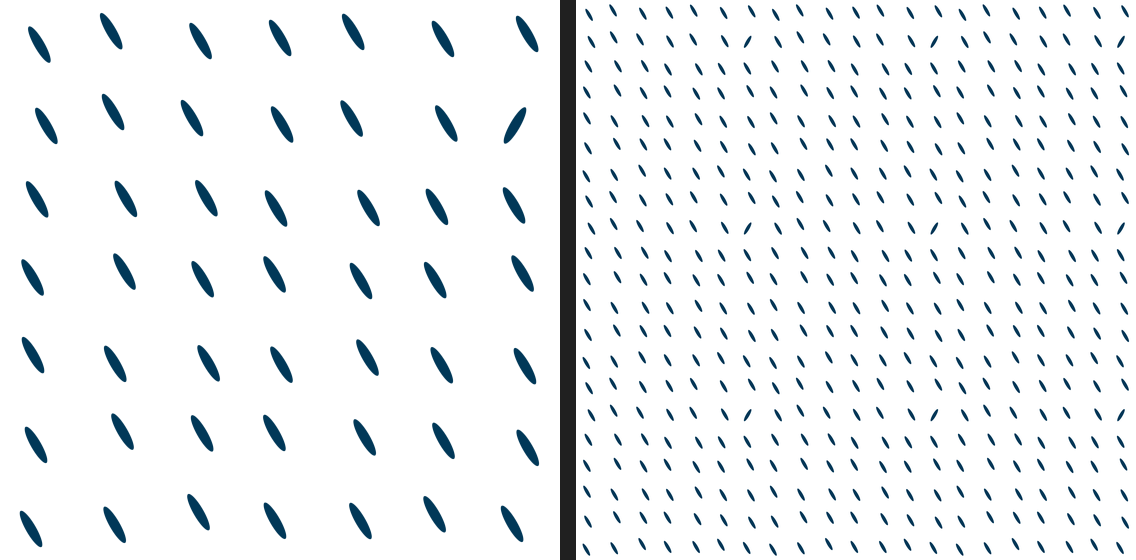
Left: one tile. Right: repeated 3 by 3.
Write a three.js fragment shader that draws this pattern.

```glsl
varying vec2 vUv;

const float CELLS = 7.0;
const float JITTER = 0.112;
const float TILT = 0.5236;
const vec2 SEED_RADII = vec2(0.063, 0.26);
const vec2 FLIPPED_CELL = vec2(6.0, 5.0);
const vec3 PAPER = vec3(1.0);
const vec3 NAVY = vec3(0.004, 0.22, 0.345);

vec2 hash2(vec2 cell) {
  vec2 k = vec2(dot(cell, vec2(127.1, 311.7)), dot(cell, vec2(269.5, 183.3)));
  return fract(sin(k) * 43758.5);
}

// Coordinates across (x) and along (y) an axis leaning clockwise from vertical
vec2 toAxis(vec2 p, float angle) {
  float c = cos(angle);
  float s = sin(angle);
  return vec2(c * p.x - s * p.y, s * p.x + c * p.y);
}

// Approximate signed distance to an ellipse
float ellipseDistance(vec2 p, vec2 radii) {
  float k = length(p / radii);
  float slope = length(p / (radii * radii));
  return k * (k - 1.0) / max(slope, 0.001);
}

float seedTilt(vec2 cell, vec2 flippedCell, float tilt) {
  return distance(cell, flippedCell) < 0.5 ? tilt : -tilt;
}

void main() {
  // Wrapped grid with one seed per cell
  vec2 grid = vUv * CELLS;
  vec2 cell = mod(floor(grid), CELLS);
  vec2 offset = (hash2(cell) * 2.0 - 1.0) * JITTER;
  vec2 p = fract(grid) - 0.5 - offset;

  // Tilted seed with a smooth edge
  float tilt = seedTilt(cell, FLIPPED_CELL, TILT);
  float d = ellipseDistance(toAxis(p, tilt), SEED_RADII);
  float edge = 0.7 * CELLS * fwidth(vUv.x);
  float ink = 1.0 - smoothstep(-edge, edge, d);

  gl_FragColor = vec4(mix(PAPER, NAVY, ink), 1.0);
}
```
